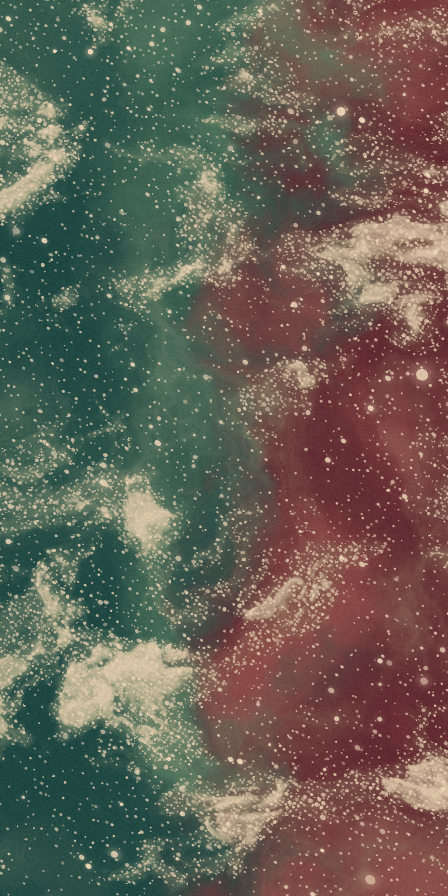
This texture is drawn by a Shadertoy shader. Its source:

```glsl
// Teal and crimson nebula with torn cream clouds, fine dust and glowing stars
#define DEEP_TEAL vec3(0.12, 0.28, 0.26)
#define SEA_GREEN vec3(0.31, 0.45, 0.36)
#define SAGE vec3(0.57, 0.60, 0.47)
#define MAROON vec3(0.38, 0.16, 0.19)
#define ROSE vec3(0.55, 0.29, 0.28)
#define OCHRE vec3(0.53, 0.41, 0.34)
#define CREAM vec3(0.88, 0.79, 0.67)
#define CLOUD_SCALE vec2(4.2, 7.5)
#define STAR_DENSITY 0.36
#define GRAIN 0.03

float hash(vec2 p) {
    return fract(sin(dot(p, vec2(127.1, 311.7))) * 43758.5453);
}

float noise(vec2 p) {
    vec2 i = floor(p), f = fract(p);
    f = f * f * (3.0 - 2.0 * f);
    return mix(mix(hash(i), hash(i + vec2(1, 0)), f.x),
               mix(hash(i + vec2(0, 1)), hash(i + vec2(1, 1)), f.x), f.y);
}

float fbm(vec2 p) {
    float sum = 0.0, amp = 0.5;
    for (int i = 0; i < 6; i++) {
        sum += amp * noise(p);
        p = mat2(1.6, 1.2, -1.2, 1.6) * p + 5.3;
        amp *= 0.53;
    }
    return sum * 0.96;
}

vec2 warp(vec2 p) {
    return vec2(fbm(p), fbm(p + 17.3)) - 0.5;
}

float ridge(vec2 p) {
    return 1.0 - abs(2.0 * fbm(p) - 1.0);
}

// Soft slanted strip where clouds gather
float band(vec2 p, float height, float slope, float thickness) {
    float d = (p.y - height - slope * p.x) / thickness;
    return exp(-d * d);
}

float cloudCover(vec2 p) {
    float left = 1.0 - smoothstep(0.1, 0.5, p.x);
    float right = smoothstep(0.4, 0.95, p.x);
    float cover = band(p, 0.45, 0.38, 0.13) * (0.95 - 0.35 * right);
    cover = max(cover, 0.8 * right * band(p, 0.7, 0.7, 0.24));
    cover = max(cover, 0.65 * smoothstep(0.2, 0.7, p.x) * band(p, 0.0, 0.3, 0.12));
    cover = max(cover, 0.5 * band(p, 1.55, -0.25, 0.08));
    cover = max(cover, 0.45 * band(p, 1.22, 0.0, 0.06));
    cover = max(cover, 0.7 * left * band(p, 1.8, 0.0, 0.1));
    return max(cover, 0.55 * left * band(p, 0.87, 0.0, 0.12));
}

// Torn cloud mass: broad billows plus fine crumbling detail
float cloudBody(vec2 c) {
    return fbm(c) + 0.32 * (fbm(c * 4.3 + 2.0) - 0.5);
}

// Scattered dots, at most one per cell of a turned grid
float stars(vec2 p, float cells, float share, float radius, float glow) {
    p = mat2(0.82, 0.57, -0.57, 0.82) * p * cells;
    vec2 id = floor(p);
    float r = radius * mix(0.4, 1.0, hash(id + 5.9));
    vec2 jitter = vec2(hash(id + 3.1), hash(id + 8.7));
    vec2 d = (fract(p) - mix(vec2(r * cells), vec2(1.0 - r * cells), jitter)) / cells;
    d.x *= mix(0.7, 1.0, hash(id + 21.4));
    float px = 0.6 / iResolution.x;
    float dist = length(d);
    float core = 1.0 - smoothstep(r - px, r + px, dist);
    float halo = glow * exp(-dist * dist / (r * r * 3.0));
    return step(hash(id + 40.2), share) * mix(0.5, 1.0, hash(id + 61.0)) * max(core, halo);
}

void mainImage(out vec4 fragColor, in vec2 fragCoord) {
    vec2 p = fragCoord / iResolution.x;
    vec2 flow = warp(p * 2.0);
    vec2 q = p + 0.4 * flow;

    // Teal field, brighter at the top, breaking up into crimson on the right
    float haze = fbm(q * 2.3 + 4.0);
    float lift = 0.4 * smoothstep(1.4, 2.0, p.y) + 0.2 * band(p, 0.95, 0.0, 0.2);
    vec3 teal = mix(DEEP_TEAL, SEA_GREEN, clamp(smoothstep(0.4, 0.8, haze) + lift, 0.0, 1.0));
    vec3 red = mix(MAROON, ROSE, smoothstep(0.38, 0.75, fbm(q * 3.1 + 9.0)));
    float patches = fbm(p * 3.5 + 2.0 * flow + 50.0) - 0.5;
    float redness = smoothstep(-0.16, 0.2, q.x - 0.47 - 0.17 * p.y + 0.8 * patches);
    vec3 color = mix(teal, red, redness);

    // Smoky filaments, broad and fine
    float smoke = pow(ridge(p * 1.8 + 1.8 * flow + 30.0), 6.0);
    smoke += 0.6 * pow(ridge(p * vec2(4.0, 3.0) + 4.0 * flow + 70.0), 9.0);
    smoke *= smoothstep(0.3, 0.7, noise(p * 3.0 + 12.0));
    smoke *= mix(0.3 + 0.45 * smoothstep(1.3, 1.8, p.y), 0.45, redness);
    color = mix(color, mix(SAGE, OCHRE, redness), min(smoke, 0.8));

    // Torn clouds in a dusty veil, lit from the upper left
    vec2 c = p * CLOUD_SCALE + 3.0 * flow;
    float body = cloudBody(c);
    float relief = body - cloudBody(c + vec2(-0.07, 0.1));
    float depth = body - mix(0.76, 0.47, cloudCover(p + 0.25 * flow));
    vec3 shade = mix(SAGE, OCHRE, redness);
    color = mix(color, shade, 0.55 * smoothstep(-0.2, 0.03, depth));
    float light = clamp(0.35 + 3.2 * relief + 2.2 * depth, 0.0, 1.0);
    color = mix(color, mix(shade, CREAM, light), 0.9 * smoothstep(-0.01, 0.05, depth));

    // Crumbs broken off the cloud rims
    float rim = smoothstep(-0.2, -0.02, depth);
    vec2 crumbs = p + 0.015 * warp(p * 14.0);
    float fleck = stars(crumbs, 75.0, 0.6 * rim, 0.0045, 0.0);
    fleck = max(fleck, stars(crumbs + 5.1, 110.0, 0.6 * rim, 0.003, 0.0));
    color = mix(color, CREAM, 0.9 * fleck);

    // Star dust, small stars and a few glowing discs
    float cluster = STAR_DENSITY * mix(0.3, 1.5, noise(p * 6.0));
    float sparkle = 0.85 * stars(p, 64.0, cluster, 0.0032, 0.0);
    sparkle = max(sparkle, stars(p + 3.7, 27.0, 0.45 * cluster, 0.006, 0.2));
    sparkle = max(sparkle, stars(p + 9.2, 8.0, 0.14, 0.013, 0.45));
    color = mix(color, CREAM + 0.05, sparkle);

    // Film grain
    color += GRAIN * (hash(floor(p * 256.0)) - 0.5);
    fragColor = vec4(clamp(color, 0.0, 1.0), 1.0);
}
```
